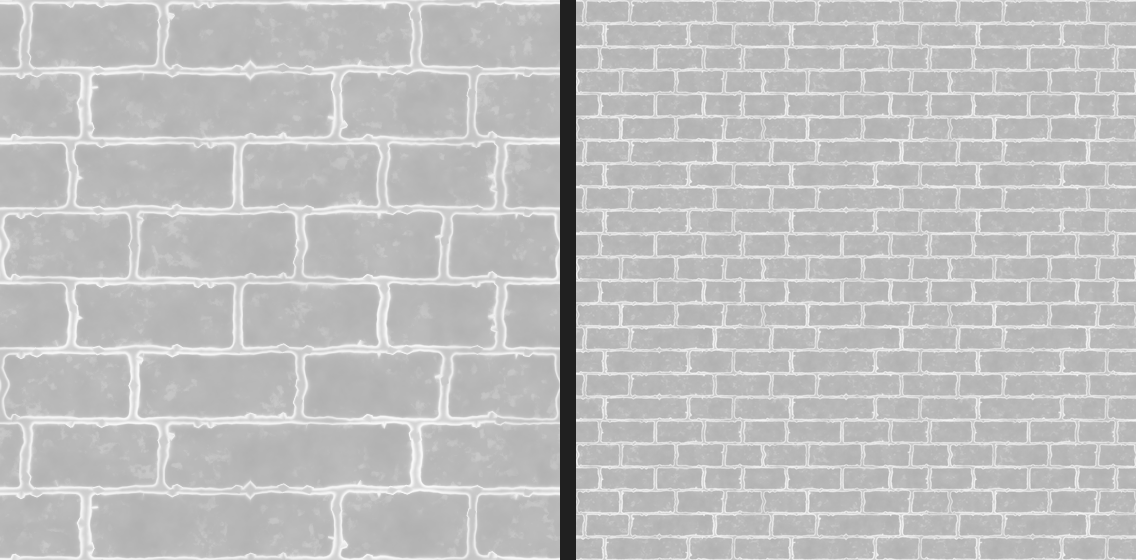
Left: one tile. Right: repeated 3 by 3.
Reproduce this texture map procedurally as a WebGL 2 fragment shader.

```glsl
#version 300 es
precision highp float;
// Tiling pale stone wall: eight courses of chipped blocks with bright-rimmed mortar.
// Blocks are rounded-box distances, roughened by faceted wrapped noise and cellular
// chips; mortar shade follows depth from the block edge. Lengths are canvas fractions.
uniform vec2 u_resolution;
out vec4 outColor;

const float COURSES = 8.0;
const vec2 HALF_JOINT = vec2(0.0088, 0.0064);  // half mortar width: upright, level
const float CORNER = 0.009;
const float WANDER = 0.0042;                   // slow drift of the joints
const float ROUGHNESS = 0.0052;                // jagged block edges
const float CHIP_CELLS = 32.0;
const float CHIP_DEPTH = 0.009;
const float CHIP_CHANCE = 0.3;
const float RIM_WIDTH = 0.0036;
const vec2 NOTCH = vec2(0.447, 0.125);         // wide diamond notch on a level joint
const float NOTCH_SIZE = 0.017;
const float STONE = 0.718;
const float MORTAR = 0.80;
const float RIM = 0.975;
// Upright joints per course kind; a doubled value means one block fewer.
const vec4 JOINTS[4] = vec4[4](
  vec4(0.154, 0.604, 0.845, 0.845), vec4(0.048, 0.289, 0.742, 0.742),
  vec4(0.240, 0.536, 0.796, 0.003), vec4(0.128, 0.426, 0.685, 0.892));

float hash(vec2 p) {
  vec3 h = fract(vec3(p.xyx) * 0.1031);
  h += dot(h, h.yzx + 33.33);
  return fract((h.x + h.y) * h.z);
}

// Value noise wrapping over the unit square; soft 0 gives straight facets.
float noise(vec2 p, vec2 cells, float seed, float soft) {
  vec2 g = p * cells, i = floor(g), f = fract(g);
  f = mix(f, f * f * (3.0 - 2.0 * f), soft);
  float a = hash(mod(i, cells) + seed);
  float b = hash(mod(i + vec2(1, 0), cells) + seed);
  float c = hash(mod(i + vec2(0, 1), cells) + seed);
  float d = hash(mod(i + 1.0, cells) + seed);
  return mix(mix(a, b, f.x), mix(c, d, f.x), f.y);
}

float fbm(vec2 p, float cells, float seed) {
  float sum = 0.0, gain = 0.5;
  for (int k = 0; k < 4; k++) {
    sum += gain * noise(p, vec2(cells), seed + float(k) * 17.0, 1.0);
    cells *= 2.0;
    gain *= 0.5;
  }
  return sum / 0.9375;
}

// Distance into the nearest block: positive in stone, negative in mortar.
float blockDepth(vec2 p) {
  float depth = -1.0;
  for (int j = -1; j <= 1; j++) {
    float course = floor(p.y * COURSES) + float(j);
    int c = int(mod(course, COURSES));
    vec4 joints = JOINTS[c % 2 + ((c > 1 && c < 6) ? 2 : 0)];
    for (int i = 0; i < 4; i++) {
      float width = fract(joints[(i + 1) % 4] - joints[i]);
      float dx = fract(p.x - joints[i] - 0.5 * width + 0.5) - 0.5;
      float dy = p.y - (course + 0.5) / COURSES;
      vec2 halfSize = 0.5 * vec2(width, 1.0 / COURSES) - HALF_JOINT;
      vec2 d = abs(vec2(dx, dy)) - halfSize + CORNER;
      float box = length(max(d, 0.0)) + min(max(d.x, d.y), 0.0) - CORNER;
      depth = max(depth, -box);
    }
  }
  return depth;
}

// Angular chips scattered on a wrapped grid; q.y spans a quarter of the canvas.
float chips(vec2 q) {
  vec2 cells = vec2(CHIP_CELLS, CHIP_CELLS * 0.25);
  vec2 g = q * cells, home = floor(g);
  float bite = 0.0;
  for (int k = 0; k < 9; k++) {
    vec2 cell = home + vec2(k % 3, k / 3) - 1.0;
    vec2 id = mod(cell, cells);
    vec2 d = g - cell - vec2(hash(id + 5.0), hash(id + 41.0));
    float lean = hash(id + 73.0) - 0.5;
    float cone = 1.0 - (abs(d.x + lean * d.y) + abs(d.y - lean * d.x)) / 0.42;
    bite = max(bite, cone * step(hash(id + 97.0), CHIP_CHANCE));
  }
  return bite * CHIP_DEPTH;
}

void main() {
  vec2 p = gl_FragCoord.xy / u_resolution;
  vec2 q = vec2(p.x, fract(p.y * 4.0));  // edge wear recurs every two courses

  // Block outline
  vec2 drift = vec2(noise(q, vec2(16, 8), 3.0, 1.0), noise(q, vec2(16, 4), 29.0, 1.0)) - 0.5;
  float depth = blockDepth(p + 2.0 * WANDER * drift * vec2(1.3, 0.8));
  float jag = 0.6 * noise(q, vec2(48, 12), 11.0, 0.0) + 0.4 * noise(q, vec2(128, 32), 53.0, 0.0);
  depth += ROUGHNESS * (jag - 0.5) - chips(q);
  vec2 toNotch = vec2(p.x - NOTCH.x, abs(fract(p.y + 0.5) - 0.5) - NOTCH.y);
  depth = min(depth, 0.7 * (abs(toNotch.x) + abs(toNotch.y) - NOTCH_SIZE));

  // Stone: soft mottling with clustered pale flecks
  vec2 swirl = p + 0.012 * (vec2(fbm(p, 32.0, 7.0), fbm(p, 32.0, 61.0)) - 0.5);
  float cloud = fbm(p, 16.0, 19.0);
  float fleck = smoothstep(0.54, 0.78, fbm(swirl, 72.0, 37.0));
  float stone = STONE + 0.05 * (cloud - 0.5) + 0.035 * (fbm(swirl, 40.0, 83.0) - 0.5);
  stone += 0.05 * fleck * smoothstep(0.38, 0.62, cloud);
  float smear = smoothstep(0.45, 0.8, noise(p, vec2(32), 47.0, 1.0));
  stone += (0.06 + 0.10 * smear) * exp(-max(depth, 0.0) / 0.0028);

  // Mortar: bright rim fading to grey in the deep middle
  float patchy = noise(p, vec2(12), 67.0, 1.0);
  float rim = exp(-pow((depth + 0.0012) / (RIM_WIDTH * (0.75 + 0.6 * patchy)), 2.0));
  float mortar = MORTAR + 0.08 * (patchy - 0.5) + 0.04 * (fbm(p, 64.0, 91.0) - 0.5);
  mortar = mix(mortar, RIM, rim * (0.7 + 0.3 * patchy));

  float blur = 0.75 / u_resolution.y + 0.0004;
  float shade = mix(mortar, stone, smoothstep(-blur, blur, depth));
  outColor = vec4(vec3(shade), 1.0);
}
```
